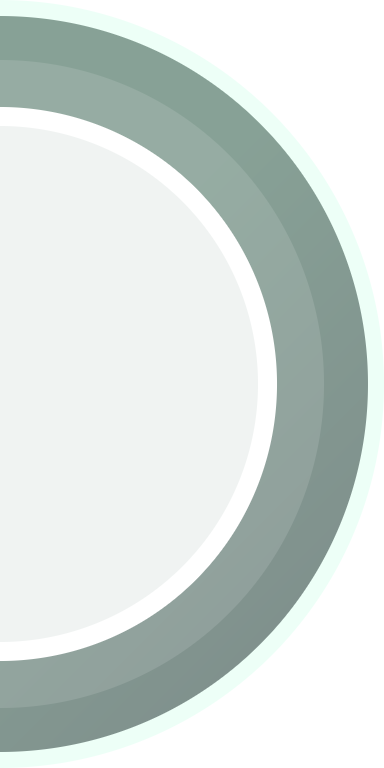
This background is drawn by a WebGL 1 fragment shader. Its source:

```glsl
precision highp float;
// Concentric half discs centred on the left edge: a pale mint rim, two sage
// rings shaded along a diagonal, a white gap and a light grey core.
// Discs are layered from the largest to the smallest with smoothed edges.

uniform vec2 u_resolution;

// Disc radii, in canvas widths
const float RIM_RADIUS = 1.0;
const float SAGE_RADIUS = 0.9583;
const float VEIL_RADIUS = 0.8438;
const float GAP_RADIUS = 0.7214;
const float CORE_RADIUS = 0.6719;

// Colours
const vec3 WHITE = vec3(1.0);
const vec3 MINT = vec3(0.93, 1.0, 0.97);
const vec3 SAGE = vec3(0.53, 0.631, 0.588);
const vec3 SLATE = vec3(0.502, 0.569, 0.553);
const vec3 CORE_GREY = vec3(0.941, 0.953, 0.949);
const float VEIL_OPACITY = 0.12;

// Distance along the falling diagonal over which sage turns to slate
const float SHADE_LENGTH = 1.355;

// Coverage of a disc, smoothed over one pixel
float disc(float dist, float radius, float pixel) {
    return clamp(0.5 + (radius - dist) / pixel, 0.0, 1.0);
}

void main() {
    // Canvas widths, measured from the middle of the left edge
    float pixel = 1.0 / u_resolution.x;
    vec2 p = (gl_FragCoord.xy - vec2(0.0, 0.5 * u_resolution.y)) * pixel;
    float dist = length(p);

    // Diagonal shading towards the lower right
    float shade = clamp((p.x - p.y) / SHADE_LENGTH, 0.0, 1.0);
    vec3 sage = mix(SAGE, SLATE, shade);
    vec3 veiled = mix(sage, WHITE, VEIL_OPACITY);

    // Layers from the outside in
    vec3 color = mix(WHITE, MINT, disc(dist, RIM_RADIUS, pixel));
    color = mix(color, sage, disc(dist, SAGE_RADIUS, pixel));
    color = mix(color, veiled, disc(dist, VEIL_RADIUS, pixel));
    color = mix(color, WHITE, disc(dist, GAP_RADIUS, pixel));
    color = mix(color, CORE_GREY, disc(dist, CORE_RADIUS, pixel));

    gl_FragColor = vec4(color, 1.0);
}
```
